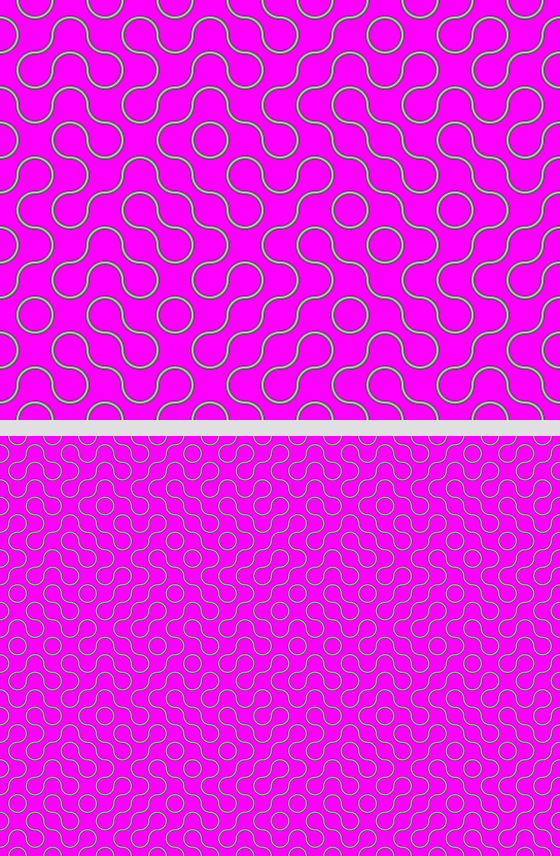
Top, the tile; bottom, the same tile 2 across and 2 down.
This pattern is drawn by a WebGL 1 fragment shader. Its source:

```glsl
precision highp float;
// Seamless Truchet tiling: rounded grey pipes winding over flat magenta.

uniform vec2 u_resolution;

const vec2 TILES = vec2(16.0, 12.0);   // whole repeats across and down
const float PIPE_RADIUS = 0.062;       // half the line width, in tiles

const vec3 GROUND = vec3(1.0, 0.0, 1.0);
const vec3 PIPE_EDGE = vec3(0.18, 0.20, 0.18);
const vec3 PIPE_BODY = vec3(0.56, 0.64, 0.56);
const vec3 PIPE_SHINE = vec3(0.26, 0.18, 0.26);

float hash(vec2 cell) {
    return fract(sin(dot(cell, vec2(127.1, 311.7))) * 43758.5453);
}

// Random value per tile that wraps after a whole period
float tileRandom(vec2 cell, vec2 period) {
    return hash(mod(cell, period) + 0.5);
}

// Distance to two quarter circles around opposite corners of a unit tile
float arcDistance(vec2 p) {
    float nearCorner = abs(length(p) - 0.5);
    float farCorner = abs(length(p - 1.0) - 0.5);
    return min(nearCorner, farCorner);
}

float truchetDistance(vec2 p, vec2 period) {
    vec2 local = fract(p);
    if (tileRandom(floor(p), period) < 0.5) local.x = 1.0 - local.x;
    return arcDistance(local);
}

// Shade across the pipe: t is 0 on the centre line and 1 at the rim
vec3 pipeColor(float t) {
    float dome = 1.0 - t * t;
    float shine = 1.0 - smoothstep(0.0, 0.45, t);
    return mix(PIPE_EDGE, PIPE_BODY, dome) + PIPE_SHINE * shine;
}

void main() {
    vec2 p = gl_FragCoord.xy / u_resolution * TILES;
    float pixel = TILES.y / u_resolution.y;

    float d = truchetDistance(p, TILES);
    float coverage = clamp((PIPE_RADIUS - d) / pixel + 0.5, 0.0, 1.0);
    vec3 pipe = pipeColor(min(d / PIPE_RADIUS, 1.0));

    gl_FragColor = vec4(mix(GROUND, pipe, coverage), 1.0);
}
```
